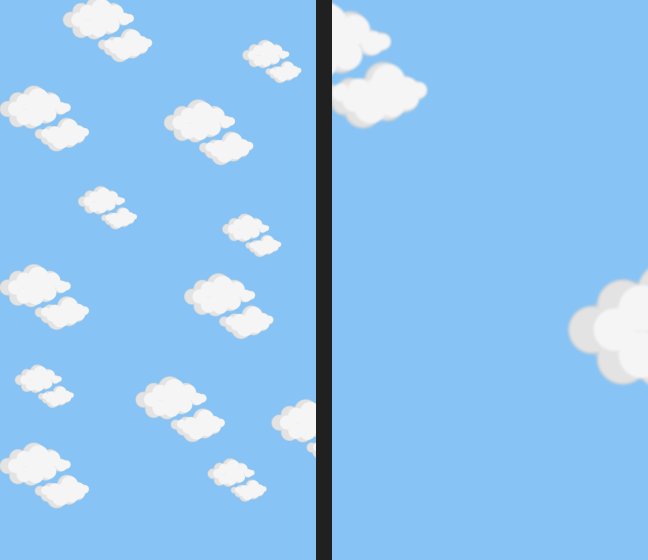
Left, the full canvas; right, a detail of the centre.
Write a Shadertoy shader that draws this pattern.

```glsl
// Flat two-tone cloud pairs scattered in loose rows over a plain blue sky.

const vec3 SKY    = vec3(0.53, 0.77, 0.96);
const vec3 RIM    = vec3(0.80, 0.82, 0.84);
const vec3 SHADE  = vec3(0.89);
const vec3 WHITE  = vec3(0.96);

const float UNITS       = 432.0;  // cloud units across the canvas width
const float EDGE        = 1.1;    // half width of soft edges, cloud units
const float RIM_WIDTH   = 0.8;    // thin darker outline of the shade
const float BLEND       = 2.0;    // rounding of the notches between lobes
const float LIT_SCALE   = 0.88;   // size of the lit part within a cloud
const float SMALL_SCALE = 0.66;   // size of the smaller pairs
const float ROW_STEP    = 122.0;
const float FIRST_ROW   = 40.0;
const int ROWS = 6;
const int COLUMNS = 3;
const int LOBES = 10;

// Lobes are circles: centre x, centre y (downwards), radius.
const vec3 UPPER[LOBES] = vec3[LOBES](
    vec3(-50, -13, 11), vec3(-36, -24, 12), vec3(-14, -29, 16), vec3(8, -24, 12),
    vec3(22, -14, 9), vec3(30, -15, 6), vec3(-36, 0, 12), vec3(-18, 2, 12),
    vec3(2, -5, 12), vec3(-14, -13, 18));
const vec3 LOWER[LOBES] = vec3[LOBES](
    vec3(-6, 21, 7), vec3(8, 19, 9), vec3(31, 12, 13), vec3(45, 19, 10),
    vec3(55, 19, 6), vec3(4, 27, 9), vec3(17, 32, 13), vec3(34, 29, 11),
    vec3(46, 25, 9), vec3(24, 22, 13));
const vec2 UPPER_ANCHOR = vec2(36, -14);  // points the lit parts shrink towards
const vec2 LOWER_ANCHOR = vec2(61, 15);

float smoothMin(float a, float b) {
    float h = max(BLEND - abs(a - b), 0.0) / BLEND;
    return min(a, b) - 0.25 * h * h * BLEND;
}

float cloudDistance(vec2 p, vec3 lobes[LOBES]) {
    float d = 1e3;
    for (int i = 0; i < LOBES; i++)
        d = smoothMin(d, length(p - lobes[i].xy) - lobes[i].z);
    return d;
}

// Distances to the whole cloud (x) and to its lit part (y).
vec2 cloud(vec2 p, vec3 lobes[LOBES], vec2 anchor) {
    vec2 lit = anchor + (p - anchor) / LIT_SCALE;
    return vec2(cloudDistance(p, lobes), LIT_SCALE * cloudDistance(lit, lobes));
}

vec2 cloudPair(vec2 p) {
    return min(cloud(p, UPPER, UPPER_ANCHOR), cloud(p, LOWER, LOWER_ANCHOR));
}

// Centre (xy) and scale (z) of a pair; modular shuffles make rows irregular.
vec3 pairPlacement(float row, float column) {
    float shuffle = mod(4.0 * row, 7.0);
    float start = shuffle < 1.5 ? 0.34 : 0.14;
    float pitch = 0.52 + 0.09 * cos(0.7854 * (shuffle - 6.0));
    float drop = 44.0 - 6.3 * shuffle;
    float pick = mod(3.0 * (2.0 * row + column), 7.0);
    float scale = mod(pick, 2.0) > 0.5 ? SMALL_SCALE : 1.0;
    return vec3(UNITS * (start + pitch * column),
                FIRST_ROW + ROW_STEP * row + drop * column, scale);
}

float coverage(float d, float soft) {
    return 1.0 - smoothstep(-soft, soft, d);
}

void mainImage(out vec4 fragColor, in vec2 fragCoord) {
    float pixel = UNITS / iResolution.x;
    vec2 p = vec2(fragCoord.x, iResolution.y - fragCoord.y) * pixel;

    // Nearest cloud over all scattered pairs
    vec2 d = vec2(1e3);
    for (int row = 0; row < ROWS; row++) {
        for (int column = 0; column < COLUMNS; column++) {
            vec3 place = pairPlacement(float(row), float(column));
            vec2 q = (p - place.xy) / place.z;
            if (dot(q, q) < 6400.0) d = min(d, place.z * cloudPair(q));
        }
    }

    // Sky, outline, shaded body, lit part
    float soft = max(EDGE, 0.7 * pixel);
    vec3 color = mix(SKY, RIM, coverage(d.x, soft));
    color = mix(color, SHADE, coverage(d.x + RIM_WIDTH, soft));
    color = mix(color, WHITE, coverage(d.y, soft));
    fragColor = vec4(color, 1.0);
}
```
